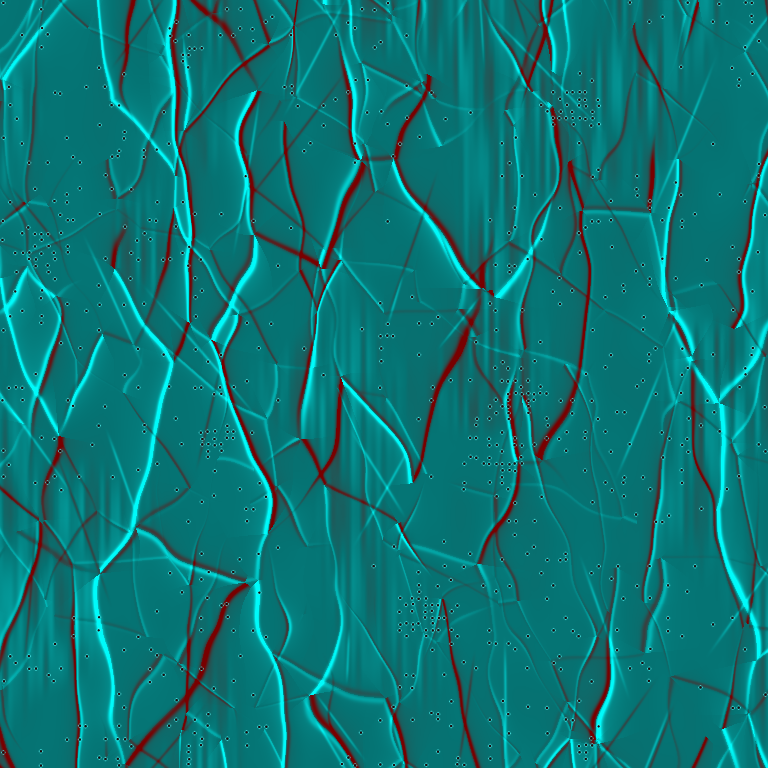
This texture is drawn by a Shadertoy shader. Its source:

```glsl
// Teal bark-like relief with upright cyan and dark red cracks, fine scratches and clustered specks.

float hash(vec2 p) {
    vec3 q = fract(p.xyx * 0.1031);
    q += dot(q, q.yzx + 33.33);
    return fract((q.x + q.y) * q.z);
}

vec2 hash2(vec2 p) {
    return vec2(hash(p), hash(p + 47.3));
}

float noise(vec2 p) {
    vec2 i = floor(p), f = fract(p);
    f = f * f * (3.0 - 2.0 * f);
    return mix(mix(hash(i), hash(i + vec2(1, 0)), f.x),
               mix(hash(i + vec2(0, 1)), hash(i + vec2(1, 1)), f.x), f.y);
}

float bell(float x) {
    return exp(-x * x);
}

// Bends straight cell borders into wandering cracks
vec2 warp(vec2 p, float seed) {
    p.x += 0.07 * (noise(p * vec2(6, 5) + seed) - 0.5);
    p.x += 0.022 * (noise(p * vec2(20, 17) + seed) - 0.5);
    p.y += 0.06 * (noise(p * vec2(9, 5) + seed + 31.0) - 0.5);
    return p;
}

// Signed relief of stretched Voronoi borders: positive is cyan, negative is red
float cracks(vec2 p, vec2 scale, float width, float seed) {
    vec2 q = warp(p, seed) * scale + seed;
    vec2 cell = floor(q), f = fract(q);
    vec2 nearCell = vec2(0), nearPoint = vec2(0);
    float best = 9.0;
    for (int j = -1; j <= 1; j++)
    for (int i = -1; i <= 1; i++) {
        vec2 g = vec2(i, j);
        vec2 r = g + hash2(cell + g) - f;
        if (dot(r, r) < best) {
            best = dot(r, r);
            nearCell = g;
            nearPoint = r;
        }
    }
    float dist = 9.0, edgeId = 0.0;
    vec2 normal = vec2(1, 0);
    for (int j = -2; j <= 2; j++)
    for (int i = -2; i <= 2; i++) {
        vec2 g = nearCell + vec2(i, j);
        if (i == 0 && j == 0) continue;
        vec2 r = g + hash2(cell + g) - f;
        vec2 n = normalize(r - nearPoint);
        float d = dot(0.5 * (r + nearPoint), n) / length(n * scale);
        if (d < dist) {
            dist = d;
            normal = normalize(n * scale);
            edgeId = hash(2.0 * cell + g + nearCell + 13.7);
        }
    }
    // Each border has its own lit side, colour balance and taper
    float flip = fract(edgeId * 7.0) < 0.65 ? 1.0 : -1.0;
    float u = dist * sign(normal.x) * flip;
    float cyan = smoothstep(0.2, 0.5, edgeId);
    float red = smoothstep(0.82, 0.5, edgeId);
    float taper = smoothstep(0.22, 0.62, noise(p * vec2(9, 5) + seed * 3.0 + edgeId * 9.0));
    float strength = taper * mix(0.3, 1.0, smoothstep(0.3, 0.9, abs(normal.x)));
    float w = width * (0.5 + 0.5 * taper);
    float lit = bell((u - w * 0.8) / w) + 0.3 * step(0.0, u) * exp(-dist / (4.5 * w));
    float dark = bell((u + w * 0.8) / w) + 0.25 * step(u, 0.0) * exp(-dist / (4.0 * w));
    return strength * (cyan * lit - red * dark);
}

// Thin straight scratches, mostly steep
float scratches(vec2 p) {
    float sum = 0.0;
    for (int i = 0; i < 36; i++) {
        vec2 id = vec2(i, 5.0);
        float lean = 1.5708 + 1.6 * (hash(id + 20.0) - 0.5);
        vec2 dir = vec2(cos(lean), sin(lean));
        vec2 r = p - hash2(id);
        float halfLength = mix(0.04, 0.13, hash(id + 60.0));
        float along = dot(r, dir);
        float across = r.x * dir.y - r.y * dir.x + 0.1 * along * along;
        float fade = smoothstep(halfLength, 0.3 * halfLength, abs(along));
        sum += (i % 3 == 0 ? -0.4 : 0.45) * fade * bell(across / 0.0019);
    }
    return sum;
}

// Chance of a speck: sparse everywhere, crowded in a few clusters
float speckChance(vec2 p) {
    float chance = 0.075 * smoothstep(0.25, 0.75, noise(p * 7.0 + 3.0));
    for (int i = 0; i < 9; i++) {
        vec2 id = vec2(i, 91.0);
        float radius = mix(0.013, 0.038, hash(id + 8.0));
        chance += 0.6 * bell(length(p - hash2(id)) / radius);
    }
    return chance;
}

void mainImage(out vec4 fragColor, in vec2 fragCoord) {
    vec2 p = fragCoord / iResolution.y;

    // Layers of cracks from bold to faint
    float relief = cracks(p, vec2(7.5, 3.0), 0.0033, 11.0);
    relief += 0.85 * cracks(p, vec2(9.0, 3.6), 0.0026, 37.0);
    relief += 0.4 * cracks(p + vec2(0.25 * p.y, 0), vec2(9, 6), 0.0022, 71.0);
    relief += scratches(p);

    // Upright fibres in patches
    float patches = smoothstep(0.5, 0.8, noise(p * vec2(11, 6) + 50.0));
    relief += 0.55 * patches * (noise(p * vec2(150, 9)) - 0.5);
    relief += 0.05 * (noise(p * vec2(30, 12)) - 0.5);

    vec3 teal = vec2(0.02, 0.45).xyy;
    vec3 color = mix(teal, vec3(0.0, 0.98, 0.98), clamp(relief, 0.0, 1.0));
    color = mix(color, vec3(0.47, 0.0, 0.0), clamp(-relief, 0.0, 1.0));

    // Specks: dark dot inside a broken pale ring
    vec2 id = floor(p * 120.0);
    vec2 r = fract(p * 120.0) - 0.5 - 0.26 * (hash2(id + 7.0) - 0.5);
    float present = step(hash(id + 170.0), speckChance((id + 0.5) / 120.0));
    float d = length(r);
    float ring = bell((d - 0.27) / 0.09) * (0.6 + 0.4 * cos(4.0 * atan(r.y, r.x)));
    color = mix(color, vec3(0.3, 0.9, 0.9), 0.85 * present * ring);
    color = mix(color, vec3(0.12, 0.03, 0.03), present * smoothstep(0.25, 0.09, d));

    fragColor = vec4(color, 1.0);
}
```
